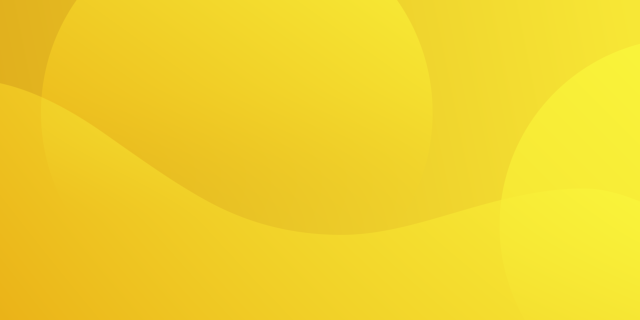
Reproduce this background procedurally as a Shadertoy shader.

```glsl
// Golden backdrop: two translucent discs behind a smooth rolling wave.
#define LEFT_DISC vec3(0.740, 0.648, 0.612)
#define RIGHT_DISC vec3(2.148, 0.295, 0.587)
#define BACK_DARK vec3(0.880, 0.690, 0.115)
#define BACK_LIGHT vec3(0.970, 0.905, 0.210)
#define GOLD vec3(0.930, 0.750, 0.120)
#define GOLD_SLOPE vec3(0.235, 1.000, 0.530)
#define LEFT_TINT 0.030
#define RIGHT_TINT 0.020

// Yellow ramp indexed by its green level
vec3 goldTone(float green) {
    return GOLD + (green - GOLD.g) * GOLD_SLOPE;
}

// Antialiased coverage of a signed distance, negative inside
float coverage(float dist) {
    float pixel = 1.0 / iResolution.y;
    return 1.0 - smoothstep(-0.75 * pixel, 0.75 * pixel, dist);
}

float discMask(vec2 p, vec3 disc) {
    return coverage(length(p - disc.xy) - disc.z);
}

// Cubic Hermite segment; each knot holds x, height and slope
float hermite(vec3 a, vec3 b, float x) {
    float span = b.x - a.x;
    float t = clamp((x - a.x) / span, 0.0, 1.0);
    float s = 1.0 - t;
    return s * s * ((1.0 + 2.0 * t) * a.y + t * span * a.z)
         + t * t * ((1.0 + 2.0 * s) * b.y - s * span * b.z);
}

// Wave crest: height in x, slope in y
float waveHeight(float x) {
    vec3 knots[7] = vec3[7](
        vec3(0.000, 0.740, -0.22), vec3(0.326, 0.583, -0.70),
        vec3(0.651, 0.370, -0.54), vec3(1.068, 0.266, 0.00),
        vec3(1.458, 0.346, 0.29), vec3(1.823, 0.411, 0.00),
        vec3(2.000, 0.370, -0.42));
    float height = knots[0].y;
    for (int i = 0; i < 6; i++) {
        if (x >= knots[i].x) height = hermite(knots[i], knots[i + 1], x);
    }
    return height;
}

void mainImage(out vec4 fragColor, in vec2 fragCoord) {
    vec2 p = fragCoord / iResolution.y;

    // Background gradient, darkest at the left
    float backMix = clamp(0.5 * p.x + 0.1 * (p.y - 0.75), 0.0, 1.0);
    vec3 color = mix(BACK_DARK, BACK_LIGHT, backMix);

    // Left disc dissolves towards its base
    float leftMask = discMask(p, LEFT_DISC);
    float leftGreen = 0.80 + dot(p - vec2(0.667), vec2(0.10, 0.14));
    float leftFade = smoothstep(0.20, 0.75, p.y);
    color = mix(color, goldTone(leftGreen), leftMask * leftFade);

    // Bright right disc
    float rightMask = discMask(p, RIGHT_DISC);
    float rightGreen = 0.91 + dot(p - vec2(1.56, 0.40), vec2(0.05));
    color = mix(color, goldTone(rightGreen), rightMask);

    // Wave, with the discs showing faintly through it
    float waveGreen = 0.70 + p.x * (0.13 - 0.016 * p.x) + 0.10 * p.y;
    waveGreen += LEFT_TINT * leftMask * smoothstep(0.30, 0.65, p.y);
    waveGreen += RIGHT_TINT * rightMask * smoothstep(-0.20, 0.30, p.y);
    float slope = (waveHeight(p.x + 0.005) - waveHeight(p.x - 0.005)) / 0.01;
    float waveDist = (p.y - waveHeight(p.x)) / sqrt(1.0 + slope * slope);
    color = mix(color, goldTone(waveGreen), coverage(waveDist));

    fragColor = vec4(color, 1.0);
}
```
